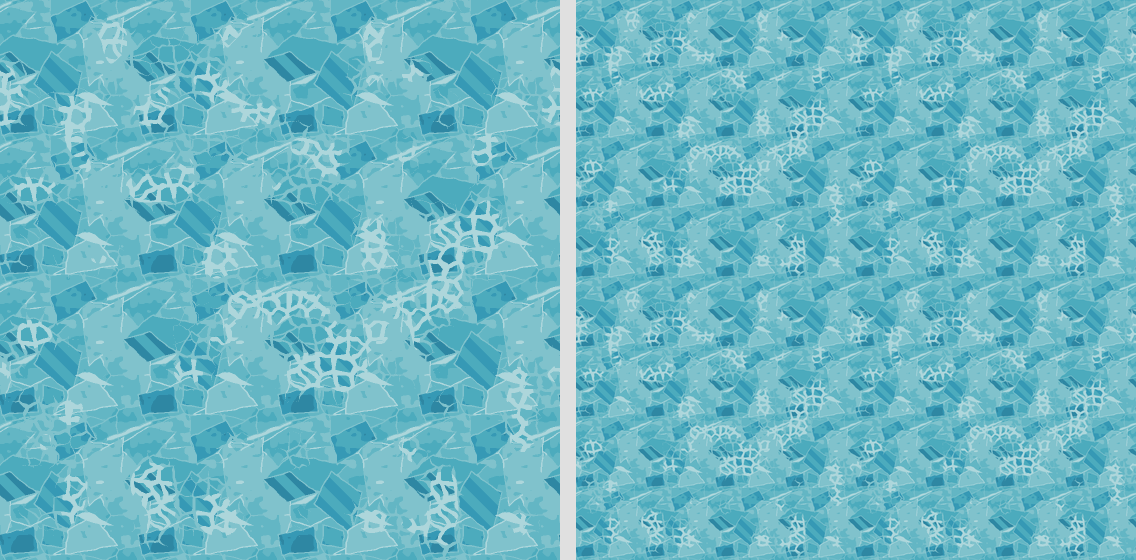
Left: one tile. Right: repeated 2 by 2.
Reproduce this texture procedurally as a WebGL 2 fragment shader.

```glsl
#version 300 es
precision highp float;
// Faceted turquoise crystal: one tile of angular stones, striped shards and
// pale ridges repeats over the canvas in six flat tones. Wrapped Voronoi cells
// give cracks, and slow canvas noise makes worn veins differ between repeats.

#define TILES 4.0
#define ORIGIN vec2(0.833, 0.01)
#define LINE 0.0045
#define STRIPES 5.0
#define ROUGHNESS 0.028
#define BLOTCH 2.3
#define WEAR_SCALE 15.0
#define WEAR_LEVEL 0.59
#define SAMPLES 2

uniform vec2 u_resolution;
out vec4 fragColor;

const vec3 PALETTE[6] = vec3[6](
  vec3(0.18, 0.53, 0.64), vec3(0.21, 0.60, 0.71), vec3(0.30, 0.67, 0.74),
  vec3(0.39, 0.715, 0.77), vec3(0.50, 0.76, 0.80), vec3(0.68, 0.84, 0.86));

float hash(vec2 p) {
  return fract(sin(dot(p, vec2(127.1, 311.7))) * 43758.5453);
}

// Value noise with n lattice cells per unit, wrapping at every unit.
float noise(vec2 p, float n) {
  p *= n;
  vec2 i = floor(p), f = fract(p);
  f = f * f * (3.0 - 2.0 * f);
  vec2 a = mod(i, n), b = mod(i + 1.0, n);
  return mix(mix(hash(a), hash(vec2(b.x, a.y)), f.x),
             mix(hash(vec2(a.x, b.y)), hash(b), f.x), f.y);
}

vec2 site(vec2 cell, float n) {
  vec2 w = mod(cell, n) + n;
  return cell + 0.1 + 0.8 * vec2(hash(w), hash(w + 37.3));
}

// Wrapped Voronoi: x = distance to the nearest border, y = random cell value.
vec2 cells(vec2 p, float n) {
  p *= n;
  vec2 home = floor(p), nearCell = home, nearVec = vec2(9.0);
  for (int k = 0; k < 9; k++) {
    vec2 c = home + vec2(k % 3 - 1, k / 3 - 1), r = site(c, n) - p;
    if (dot(r, r) < dot(nearVec, nearVec)) { nearVec = r; nearCell = c; }
  }
  float border = 9.0;
  for (int k = 0; k < 25; k++) {
    vec2 r = site(nearCell + vec2(k % 5 - 2, k / 5 - 2), n) - p, e = r - nearVec;
    if (dot(e, e) > 1e-5) border = min(border, dot(0.5 * (r + nearVec), normalize(e)));
  }
  return vec2(border / n, hash(mod(nearCell, n) + 71.7));
}

// Signed distance to the line a-b, positive on its right side.
float side(vec2 p, vec2 a, vec2 b) {
  vec2 e = b - a;
  return dot(p - a, normalize(vec2(e.y, -e.x)));
}

// Lays a wrapped convex facet (counterclockwise corners) with a bright rim.
void facet(inout float tone, vec2 p, vec2 a, vec2 b, vec2 c, vec2 d, float fill, float rim) {
  vec2 q = p - round(p - 0.25 * (a + b + c + d));
  float dist = max(max(side(q, a, b), side(q, b, c)), max(side(q, c, d), side(q, d, a)));
  if (dist < 0.0) tone = fill;
  if (abs(dist) < LINE) tone = max(tone, rim);
}

vec3 crystal(vec2 uv) {
  vec2 t = uv * TILES - ORIGIN;
  vec2 warp = vec2(noise(t, 19.0), noise(t + 0.37, 23.0)) - 0.5;
  vec2 p = t + ROUGHNESS * 0.5 * warp;
  float blotch = BLOTCH * (0.6 * noise(p, 9.0) + 0.4 * noise(p, 26.0) - 0.5);
  float stripe = step(0.5, fract((t.x + t.y) * STRIPES));
  float rim = 4.0 + step(0.5, noise(t, 7.0));

  // Ground of broken stones
  vec2 stone = cells(p, 4.0);
  float tone = 2.5 + 1.3 * stone.y + blotch;
  if (stone.x < LINE) tone = rim;

  // Large slopes and pale slabs
  facet(tone, p, vec2(0.0, 0.80), vec2(0.19, 0.63), vec2(0.42, 0.90), vec2(0.23, 0.94), 2.6 + blotch, rim);
  facet(tone, p, vec2(0.06, 0.58), vec2(0.46, 0.47), vec2(0.65, 0.67), vec2(0.26, 0.74), 2.1 + 0.4 * blotch, 4.0);
  facet(tone, p, vec2(0.76, 0.70), vec2(0.80, 0.38), vec2(1.03, 0.55), vec2(1.05, 0.87), 3.8 + blotch, rim);

  // Dark stones and striped shards
  facet(tone, p, vec2(0.53, 0.87), vec2(0.58, 0.67), vec2(0.86, 0.86), vec2(0.78, 0.99), 1.0 + 1.6 * blotch, 4.0);
  facet(tone, p, vec2(0.04, 0.57), vec2(0.21, 0.40), vec2(0.43, 0.47), vec2(0.24, 0.62), 2.0 * stripe, 4.0);
  facet(tone, p, vec2(0.53, 0.62), vec2(0.41, 0.40), vec2(0.68, 0.17), vec2(0.75, 0.47), 1.0 + stripe, 4.0);
  facet(tone, p, vec2(0.15, 0.17), vec2(0.18, 0.03), vec2(0.44, 0.05), vec2(0.41, 0.23), 0.5 + blotch, 4.0);
  facet(tone, p, vec2(0.46, 0.10), vec2(0.62, 0.08), vec2(0.62, 0.20), vec2(0.48, 0.24), 1.4 + blotch, 4.0);

  // Bright crystal and sharp highlights
  facet(tone, p, vec2(0.65, 0.20), vec2(0.64, 0.03), vec2(1.00, 0.10), vec2(0.84, 0.31), 3.9 + 0.5 * blotch, 5.0);
  facet(tone, p, vec2(0.71, 0.31), vec2(0.84, 0.26), vec2(0.96, 0.24), vec2(0.80, 0.33), 5.0, 5.0);
  facet(tone, p, vec2(0.21, 0.38), vec2(0.36, 0.40), vec2(0.45, 0.48), vec2(0.34, 0.43), 5.0, 4.0);
  facet(tone, p, vec2(0.93, 0.84), vec2(1.24, 0.96), vec2(1.25, 0.98), vec2(0.95, 0.87), 5.0, 4.0);

  // Arched ridge running from tile to tile
  float along = fract(p.x + 0.07) - 0.67;
  float rise = p.y - 1.03 + 0.4 * along * along;
  if (abs(rise - round(rise)) < LINE * (1.0 - along)) tone = max(tone, rim);

  // Fine cracks, with bright worn patches that change over the canvas
  float wear = 0.75 * noise(uv, WEAR_SCALE) + 0.25 * noise(t, 6.0);
  float vein = cells(t + ROUGHNESS * warp, 9.0).x;
  float open = smoothstep(WEAR_LEVEL - 0.12, WEAR_LEVEL + 0.15, wear);
  if (vein < 0.016 * open) tone = max(tone, wear > WEAR_LEVEL + 0.1 ? 5.0 : 4.0);

  return PALETTE[int(clamp(round(tone), 0.0, 5.0))];
}

void main() {
  vec3 sum = vec3(0.0);
  for (int k = 0; k < SAMPLES * SAMPLES; k++) {
    vec2 offset = (vec2(k % SAMPLES, k / SAMPLES) + 0.5) / float(SAMPLES) - 0.5;
    sum += crystal((gl_FragCoord.xy + offset) / u_resolution);
  }
  fragColor = vec4(sum / float(SAMPLES * SAMPLES), 1.0);
}
```
